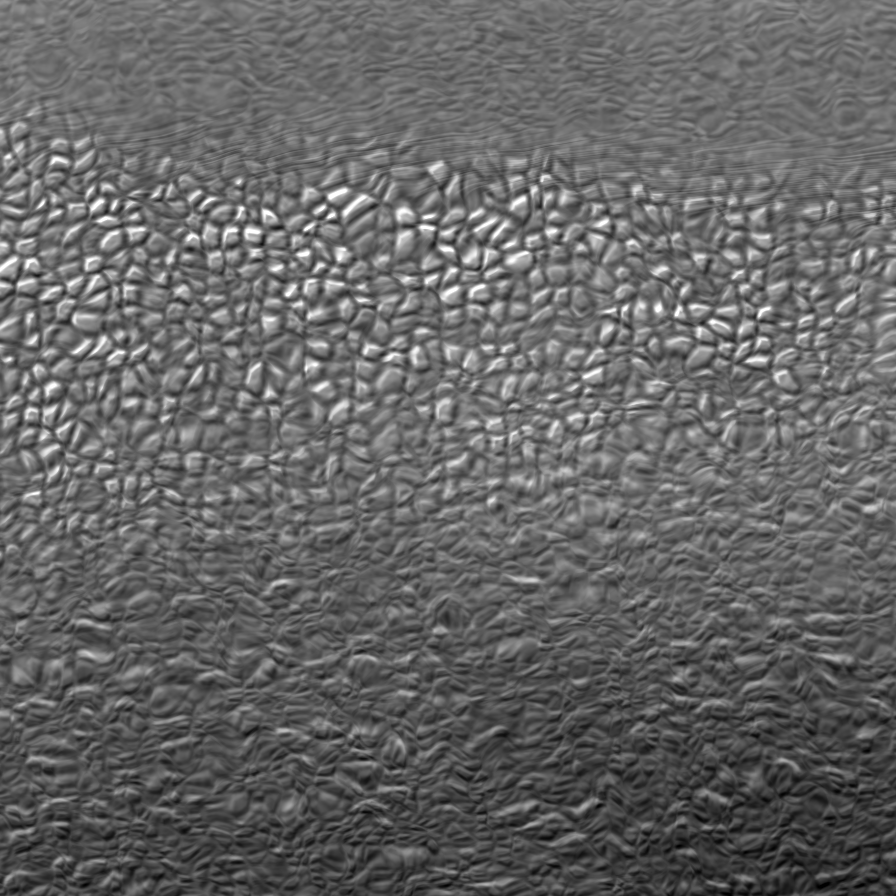
Give the GLSL for this texture, as a WebGL 2 fragment shader.

```glsl
#version 300 es
precision highp float;
// Grey grained leather curving away from a soft overhead light.
// Cellular height fields are lit by their vertical slope: glossy pebbles in
// a slanting band, wide creases below it and fine streaks above it.

uniform vec2 u_resolution;
out vec4 fragColor;

vec2 hash2(vec2 p) {
    vec3 q = fract(p.xyx * vec3(0.1031, 0.1030, 0.0973));
    q += dot(q, q.yzx + 33.33);
    return fract((q.xx + q.yz) * q.zy);
}

float noise(vec2 p) {
    vec2 i = floor(p), f = fract(p);
    f = f * f * (3.0 - 2.0 * f);
    float low = mix(hash2(i).x, hash2(i + vec2(1, 0)).x, f.x);
    float high = mix(hash2(i + vec2(0, 1)).x, hash2(i + vec2(1, 1)).x, f.x);
    return mix(low, high, f.y);
}

// x: difference of the two nearest distances (zero on borders), y: cell tone
vec2 cells(vec2 p) {
    vec2 i = floor(p), f = fract(p);
    float nearest = 8.0, second = 8.0, tone = 0.0;
    for (int y = -1; y <= 1; y++) {
        for (int x = -1; x <= 1; x++) {
            vec2 cell = vec2(x, y);
            vec2 seed = hash2(i + cell);
            float d = length(cell + 0.1 + 0.8 * seed - f);
            if (d < nearest) {
                second = nearest;
                nearest = d;
                tone = hash2(i + cell + 57.0).y;
            } else {
                second = min(second, d);
            }
        }
    }
    return vec2(second - nearest, tone);
}

// Rounded grain height, with some grains flatter than others
float grainHeight(vec2 p) {
    vec2 c = cells(p);
    return smoothstep(0.03, 0.55, c.x) * mix(0.35, 1.0, c.y);
}

// Positive on slopes facing the light, negative on shaded ones
float relief(vec2 p, vec2 scale, vec2 reach) {
    return grainHeight((p - reach) * scale) - grainHeight((p + reach) * scale);
}

void main() {
    vec2 uv = gl_FragCoord.xy / u_resolution;

    // Bent, slightly tilted coordinates for irregular grains
    vec2 p = uv;
    p += 0.030 * (vec2(noise(uv * 6.0), noise(uv * 6.0 + 31.0)) - 0.5);
    p += 0.014 * (vec2(noise(uv * 34.0), noise(uv * 34.0 + 17.0)) - 0.5);
    p.y -= 0.10 * uv.x;

    // Zones: creased bottom, pebbled band, smooth top
    float wander = 0.10 * (noise(uv * vec2(5.0, 7.0) + 3.0) - 0.5);
    float lower = mix(0.37, 0.55, uv.x) + wander;
    float upper = mix(0.86, 0.82, uv.x) + wander * 0.5;
    float aboveCreases = smoothstep(lower - 0.10, lower + 0.09, uv.y);
    float top = smoothstep(upper - 0.06, upper + 0.05, uv.y);
    float pebbled = aboveCreases * (1.0 - top);
    float creased = 1.0 - aboveCreases;
    float gloss = mix(0.55, 1.15, noise(uv * vec2(5.0, 8.0) + 11.0));

    // Broad shading of the curved surface
    float shade = mix(0.275, 0.405, smoothstep(0.0, 0.55, uv.y));
    shade += 0.025 * top + 0.03 * smoothstep(0.95, 1.0, uv.y);
    shade -= 0.07 * smoothstep(0.3, 1.0, uv.x) * (1.0 - smoothstep(0.0, 0.4, uv.y));
    shade += 0.05 * (noise(uv * 5.0 + 23.0) - 0.5);

    // Glossy pebbles with dark lower edges
    vec2 pebbleScale = vec2(43.0, 46.0);
    float body = grainHeight(p * pebbleScale);
    float pebbleLight = relief(p, pebbleScale, vec2(-0.0025, 0.0042));
    shade += pebbled * gloss * (0.30 * body - 0.035 + 0.23 * pebbleLight);
    shade += pebbled * gloss * 0.20 * body * smoothstep(0.1, 0.7, pebbleLight);

    // Wide creases with thin bright crests
    float crease = relief(p, vec2(23.0, 39.0), vec2(-0.0010, 0.0042));
    float crest = max(crease, 0.0);
    shade += creased * (0.11 * crease + 0.22 * crest * crest);

    // Fine grain everywhere, stretched sideways towards the top
    float fine = relief(p + 0.37, vec2(mix(58.0, 40.0, top), 88.0), vec2(-0.0008, 0.0024));
    shade += fine * (0.09 + 0.04 * creased - 0.01 * top);

    // Soft speckle
    shade += 0.11 * (noise(p * vec2(100.0, 150.0)) - 0.5);
    shade += 0.05 * (noise(uv * vec2(190.0, 230.0) + 9.0) - 0.5);

    fragColor = vec4(vec3(clamp(shade, 0.0, 1.0)), 1.0);
}
```
